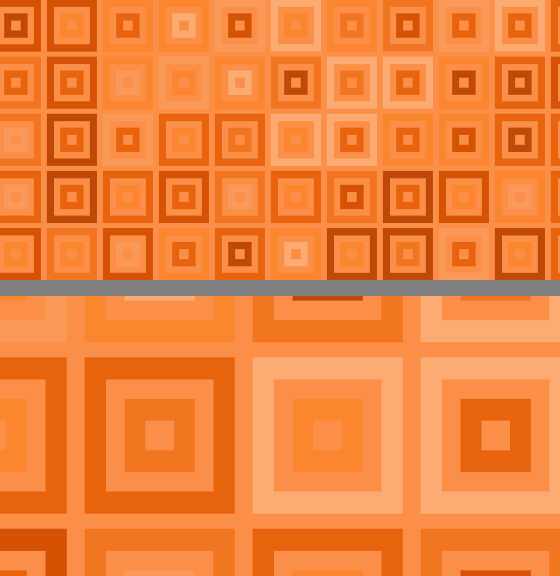
Top: the whole. Bottom: its middle third, enlarged.
A WebGL 1 fragment shader for this pattern:

```glsl
precision highp float;
// Grid of nested square frames, about ten across and five down, on plain orange.
// Each cell holds a wide outer frame and a small inner frame, cut from a
// box distance; both take a hashed shade from a seven-step orange palette.

uniform vec2 u_resolution;

float hash(vec2 p) {
  return fract(sin(dot(p, vec2(127.1, 311.7))) * 43758.5453);
}

// Weighted palette, dark to light, for t in 0..1
vec3 shade(float t) {
  vec3 color = vec3(0.75, 0.29, 0.02);
  color = mix(color, vec3(0.84, 0.32, 0.02), step(0.09, t));
  color = mix(color, vec3(0.91, 0.39, 0.05), step(0.24, t));
  color = mix(color, vec3(0.95, 0.46, 0.13), step(0.44, t));
  color = mix(color, vec3(0.99, 0.52, 0.19), step(0.58, t));
  color = mix(color, vec3(0.98, 0.60, 0.34), step(0.78, t));
  color = mix(color, vec3(0.99, 0.67, 0.45), step(0.92, t));
  return color;
}

// Smoothed coverage of a square with the given half size
float square(float boxDist, float halfSize, float pixel) {
  return clamp((halfSize - boxDist) / pixel + 0.5, 0.0, 1.0);
}

void main() {
  // Cell grid, with the first column cut by the left edge
  vec2 grid = gl_FragCoord.xy / u_resolution * vec2(10.0, 4.9) + vec2(0.216, 0.047);
  vec2 cell = floor(grid);
  vec2 offset = abs(fract(grid) - 0.5) * vec2(1.0, 0.98);
  float boxDist = max(offset.x, offset.y);
  float pixel = 10.0 / u_resolution.x;

  // The inner shade is always shifted well away from the outer one
  float outerTone = hash(cell + 3.0);
  float innerTone = fract(outerTone + 0.2 + 0.6 * hash(cell + 41.0));

  // Frames from outside in, each opened up by the ground colour
  vec3 ground = vec3(0.99, 0.56, 0.28);
  vec3 color = mix(ground, shade(outerTone), square(boxDist, 0.447, pixel));
  color = mix(color, ground, square(boxDist, 0.32, pixel));
  color = mix(color, shade(innerTone), square(boxDist, 0.209, pixel));
  color = mix(color, ground, square(boxDist, 0.085, pixel));

  gl_FragColor = vec4(color, 1.0);
}
```
